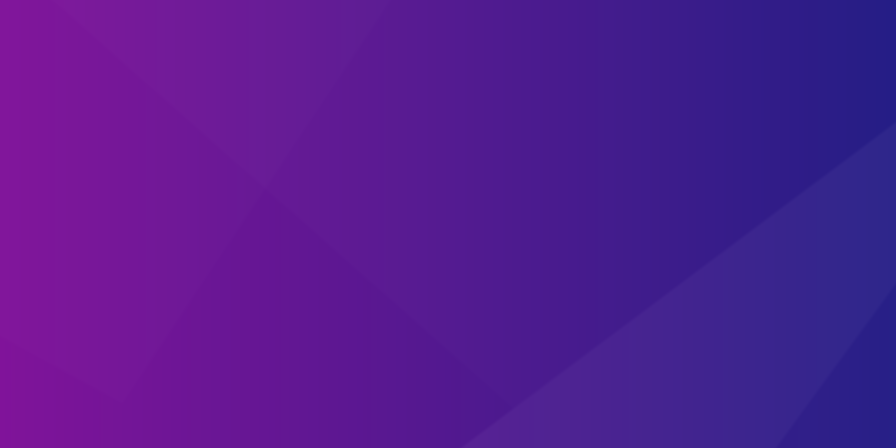
Reproduce this background procedurally as a Shadertoy shader.

```glsl
const vec3 MAGENTA = vec3(0.502, 0.076, 0.603);
const vec3 NAVY = vec3(0.143, 0.115, 0.523);
const vec3 SHEEN = vec3(0.95, 0.90, 1.00);

// Soft half-plane: 1 on the left side when travelling from a to b
float leftOf(vec2 p, vec2 a, vec2 b, float blur) {
    vec2 dir = normalize(b - a);
    float dist = dir.x * (p.y - a.y) - dir.y * (p.x - a.x);
    return smoothstep(-blur, blur, dist);
}

// Translucent light layer
vec3 addSheen(vec3 base, float mask, float opacity) {
    return mix(base, SHEEN, mask * opacity);
}

void mainImage(out vec4 fragColor, in vec2 fragCoord) {
    vec2 uv = fragCoord / iResolution.xy;
    vec2 p = uv * vec2(2.0, 1.0);
    float blur = 0.005;

    // Horizontal gradient
    vec3 color = mix(MAGENTA, NAVY, uv.x);

    // Facet edges
    float aboveDiagonal = leftOf(p, vec2(0.117, 1.0), vec2(1.146, 0.089), blur);
    float leftFacet = leftOf(p, vec2(0.273, 0.10), vec2(0.872, 1.0), blur);
    float aboveCorner = leftOf(p, vec2(0.0, 0.25), vec2(0.273, 0.10), blur);
    float aboveBeam = leftOf(p, vec2(1.029, 0.0), vec2(2.0, 0.727), blur);
    float beamInside = leftOf(p, vec2(1.732, 0.0), vec2(2.0, 0.367), blur);

    // Faint upper facets, fading toward the right
    float fade = 1.0 - smoothstep(0.8, 1.9, p.x);
    color = addSheen(color, aboveDiagonal * aboveBeam * fade, 0.014);
    color = addSheen(color, leftFacet * aboveCorner, 0.012);

    // Bright beam in the lower right, dimmer beyond its far edge
    float beam = (1.0 - aboveBeam) * mix(0.25, 1.0, beamInside);
    color = addSheen(color, beam, 0.045);

    fragColor = vec4(color, 1.0);
}
```
